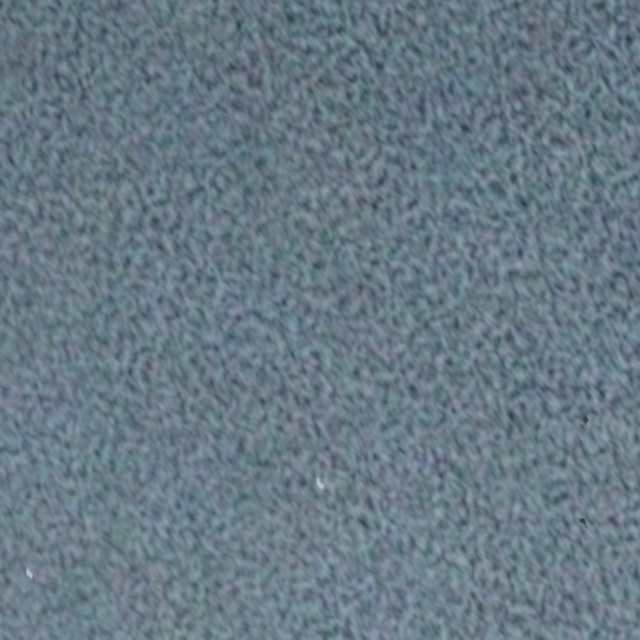
This texture is drawn by a three.js fragment shader. Its source:

```glsl
// Draws a blue-grey, fine-grained asphalt surface with soft colour mottling and rare specks.
#define BASE_COLOR vec3(0.409, 0.478, 0.526)
#define GRAIN_SCALE vec2(74.0, 52.0)
#define GRAIN_LEAN 0.24
#define GRAIN_CONTRAST 0.205
#define TINT_STRENGTH 0.05
#define SHADE_RANGE 0.05
#define SPECK_CELLS 7.0
#define SPECK_CHANCE 0.09
#define LIGHT_SPECK vec3(0.74, 0.80, 0.83)
#define DARK_SPECK vec3(0.17, 0.21, 0.26)

varying vec2 vUv;

float hash(vec2 p) {
  vec3 q = fract(vec3(p.xyx) * 0.1031);
  q += dot(q, q.yzx + 33.33);
  return fract((q.x + q.y) * q.z);
}

float cornerSlope(vec2 cell, vec2 offset) {
  float angle = 6.2832 * hash(cell);
  return dot(vec2(cos(angle), sin(angle)), offset);
}

float gradientNoise(vec2 p) {
  vec2 i = floor(p);
  vec2 f = p - i;
  vec2 u = f * f * f * (f * (f * 6.0 - 15.0) + 10.0);
  vec2 e = vec2(1.0, 0.0);
  float low = mix(cornerSlope(i, f), cornerSlope(i + e, f - e), u.x);
  float high = mix(cornerSlope(i + e.yx, f - e.yx), cornerSlope(i + 1.0, f - 1.0), u.x);
  return mix(low, high, u.y);
}

mat2 rotation(float angle) {
  float c = cos(angle);
  float s = sin(angle);
  return mat2(c, s, -s, c);
}

// Short, slightly upright grains leaning to the left
float grain(vec2 uv) {
  vec2 p = vec2(uv.x + GRAIN_LEAN * uv.y, uv.y);
  p += 0.006 * vec2(gradientNoise(uv * 23.0), gradientNoise(uv * 23.0 + 71.0));
  float coarse = gradientNoise(p * GRAIN_SCALE + 13.0);
  float crossing = gradientNoise(rotation(0.5) * p * GRAIN_SCALE * 1.12 + 141.0);
  float fine = gradientNoise(rotation(-0.3) * p * GRAIN_SCALE * 1.7 + 257.0);
  return 0.68 * coarse + 0.62 * crossing + 0.45 * fine;
}

// Broad and small drifts of hue: green to magenta, then warm to cool
vec3 tint(vec2 uv) {
  float magenta = gradientNoise(uv * 34.0 + 311.0) + 0.5 * gradientNoise(uv * 9.0 + 47.0);
  float warm = 0.7 * gradientNoise(uv * 27.0 + 419.0) + 0.6 * gradientNoise(uv * 5.0 + 93.0);
  return magenta * vec3(0.6, -0.45, 0.35) + warm * vec3(0.5, 0.05, -0.6);
}

// Rare chips, one at most in each cell; x is the mask, y is one for light
vec2 speck(vec2 uv) {
  vec2 p = uv * SPECK_CELLS;
  vec2 cell = floor(p);
  vec2 centre = 0.2 + 0.6 * vec2(hash(cell + 17.0), hash(cell + 59.0));
  vec2 d = fract(p) - centre;
  d.x += 0.35 * d.y + 0.04 * gradientNoise(uv * 75.0);
  float radius = mix(0.03, 0.06, hash(cell + 83.0));
  float shape = length(d * vec2(1.5, 0.85)) + 0.035 * gradientNoise(uv * 110.0 + 5.0);
  float mask = 1.0 - smoothstep(radius * 0.35, radius * 1.2, shape);
  float present = step(hash(cell + 127.0), SPECK_CHANCE);
  return vec2(mask * present, step(0.4, hash(cell + 201.0)));
}

void main() {
  // Lighter toward the bottom, rougher toward the upper right
  float shade = SHADE_RANGE * (0.5 - vUv.y);
  shade += 0.022 * gradientNoise(vUv * 4.0 + 31.0);
  shade += 0.03 * gradientNoise(vUv * 14.0 + 67.0);
  float roughness = 0.82 + 0.26 * vUv.x + 0.1 * vUv.y;
  roughness += 0.25 * gradientNoise(vUv * 6.0 + 181.0);

  float relief = grain(vUv);
  relief -= 0.25 * relief * relief - 0.012;
  vec3 color = BASE_COLOR + shade + GRAIN_CONTRAST * roughness * relief;
  color += TINT_STRENGTH * tint(vUv);

  vec2 chip = speck(vUv);
  color = mix(color, mix(DARK_SPECK, LIGHT_SPECK, chip.y), 0.85 * chip.x);
  gl_FragColor = vec4(clamp(color, 0.0, 1.0), 1.0);
}
```
